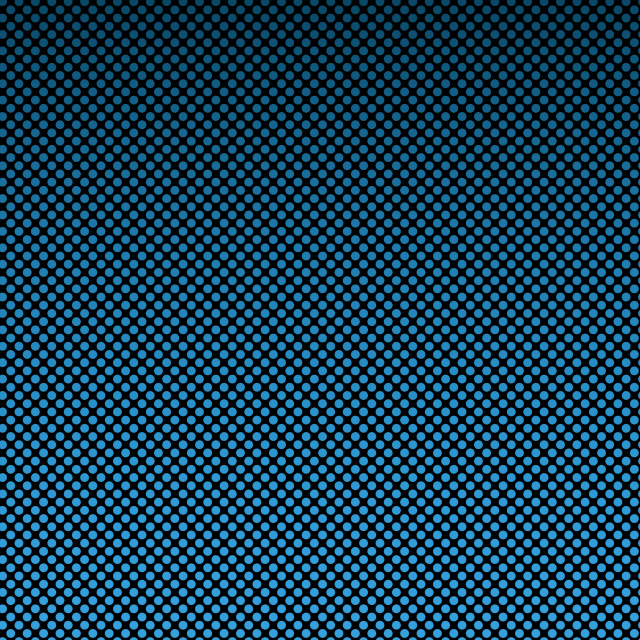
Reproduce this pattern procedurally as a three.js fragment shader.

```glsl
// Staggered blue dots on black, dimming in a smooth curve towards the top.
#define REPEATS 39.0
#define DOT_RADIUS 0.268
#define EDGE_SOFTNESS 0.04
#define LATTICE_OFFSET vec2(0.155, 0.90)
#define BACKGROUND vec3(0.0, 0.004, 0.006)
#define TOP_BLUE vec3(0.035, 0.28, 0.40)
#define MIDDLE_BLUE vec3(0.155, 0.60, 0.85)
#define BOTTOM_BLUE vec3(0.21, 0.63, 0.86)

varying vec2 vUv;

// Distance to the nearest point of a unit square lattice.
float latticeDistance(vec2 p) {
  return length(fract(p + 0.5) - 0.5);
}

// Quadratic blend from the bottom to the top colour.
vec3 dotColor(float height) {
  vec3 lower = mix(BOTTOM_BLUE, MIDDLE_BLUE, height);
  vec3 upper = mix(MIDDLE_BLUE, TOP_BLUE, height);
  return mix(lower, upper, height);
}

void main() {
  // Two lattices, half a cell apart, form the staggered rows.
  vec2 cell = vUv * REPEATS - LATTICE_OFFSET;
  float centerDistance = min(latticeDistance(cell), latticeDistance(cell + 0.5));

  // Soft-edged dots over the background.
  float coverage = 1.0 - smoothstep(DOT_RADIUS - EDGE_SOFTNESS,
                                    DOT_RADIUS + EDGE_SOFTNESS, centerDistance);
  gl_FragColor = vec4(mix(BACKGROUND, dotColor(vUv.y), coverage), 1.0);
}
```
